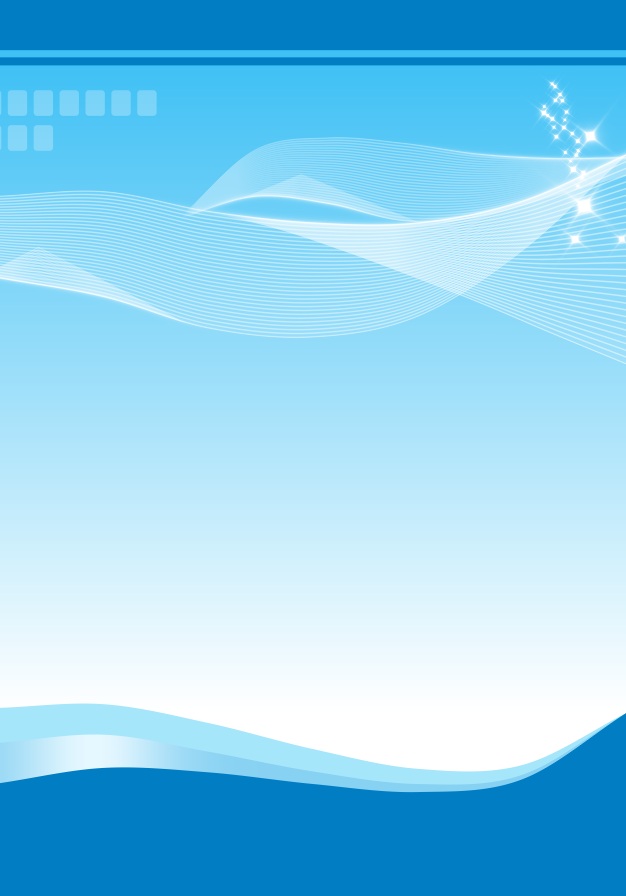
Give the GLSL for this background, as a WebGL 2 fragment shader.

```glsl
#version 300 es
precision highp float;
uniform vec2 u_resolution;
out vec4 outColor;

float hash(float n) { return fract(sin(n * 91.7) * 4375.5); }

// Smooth curve through seven evenly spaced heights, t in 0..1
float curve(float h[7], float t) {
  float s = clamp(t, 0.0, 1.0) * 6.0;
  int i = min(int(s), 5);
  float f = s - float(i);
  float b = h[i], c = h[i + 1];
  float a = i > 0 ? h[i - 1] : 2.0 * b - c;
  float d = i < 5 ? h[i + 2] : 2.0 * c - b;
  return b + 0.5 * f * (c - a + f * (2.0 * a - 5.0 * b + 4.0 * c - d + f * (3.0 * (b - c) + d - a)));
}

// Coverage of the area under an edge
float below(float y, float edge, float px) {
  return clamp((edge - y) / px + 0.5, 0.0, 1.0);
}

// Fine lines interpolated between two edges, over a faint fill
float mesh(float y, float top, float bottom, float count, float px) {
  float span = max(top - bottom, 0.001);
  float spacing = span / count;
  float width = max(0.16, px);
  float dist = abs(fract((top - y) / spacing + 0.5) - 0.5) * spacing;
  float line = 1.0 - smoothstep(0.0, width, dist);
  float density = min(width / spacing, 1.0);
  line = mix(density, line, smoothstep(0.8, 2.0, spacing / width));
  float inside = below(y, top + 0.08, px) * (1.0 - below(y, bottom - 0.08, px));
  return inside * (0.14 + 0.86 * line);
}

// Star with crossed rays, soft halo and bright core
float sparkle(vec2 d, float r) {
  float a = length(d) / r;
  vec2 e = abs(mat2(0.8, 0.6, -0.6, 0.8) * d) / r;
  float rays = exp(-e.x * 22.0 - e.y * 2.5) + exp(-e.y * 22.0 - e.x * 2.5);
  return rays + 0.9 * exp(-a * a * 45.0) + 0.3 * exp(-a * a * 7.0);
}

void main() {
  // One unit is a hundredth of the canvas height
  vec2 p = gl_FragCoord.xy / u_resolution.y * 100.0;
  float px = 100.0 / u_resolution.y;
  float x = p.x, y = p.y;
  float t = gl_FragCoord.x / u_resolution.x;
  vec3 deepBlue = vec3(0.005, 0.49, 0.77);
  vec3 skyBlue = vec3(0.25, 0.755, 0.96);
  vec3 white = vec3(1.0);

  // Sky fading to white
  vec3 color = mix(skyBlue, white, clamp((92.6 - y) / 72.0, 0.0, 1.0));

  // Two rows of rounded tiles
  vec2 cell = floor(vec2((x - 0.5) / 2.89, (90.45 - y) / 3.9));
  vec2 center = vec2(1.95 + 2.89 * cell.x, 88.5 - 3.9 * cell.y);
  vec2 q = abs(p - center) - vec2(0.7, 1.05);
  float tile = length(max(q, 0.0)) + min(max(q.x, q.y), 0.0) - 0.38;
  bool hasTile = cell.y == 0.0 ? cell.x < 6.0 : cell.y == 1.0 && cell.x < 2.0;
  if (hasTile) color = mix(color, white, 0.27 * below(tile, 0.0, px));

  // Rear ribbon with its inner fold
  float rear = (t - 0.288) / 0.712;
  float rearTop = curve(float[7](75.7, 83.2, 84.6, 84.0, 82.8, 82.3, 82.4), rear);
  float rearBottom = curve(float[7](75.7, 78.1, 77.3, 75.4, 75.8, 78.1, 80.5), rear);
  float onRear = smoothstep(0.0, 0.04, rear);
  color = mix(color, white, 0.36 * onRear * mesh(y, rearTop, rearBottom, 26.0, px));
  float rearFold = 80.5 - 0.41 * abs(x - 33.6);
  color = mix(color, white, 0.28 * onRear * mesh(y, rearFold, rearBottom, 14.0, px));
  float rim = exp(-abs(y - rearBottom) * 5.0) * smoothstep(0.0, 0.12, rear) * (1.0 - smoothstep(0.35, 0.52, rear));
  rim += exp(-abs(y - rearTop) * 6.0) * smoothstep(0.45, 0.8, rear);
  color = mix(color, white, 0.7 * rim);

  // Front ribbon, its fold and the fan spreading to the right
  float top = curve(float[7](78.1, 78.6, 76.4, 75.1, 75.1, 77.5, 82.7), t);
  float bottom = curve(float[7](69.0, 66.9, 63.4, 62.4, 64.7, 72.0, 82.7), t);
  color = mix(color, white, 0.5 * mesh(y, top, bottom, 30.0, px));
  float fold = 72.4 - 0.52 * abs(x - 4.3);
  color = mix(color, white, 0.35 * mesh(y, fold, bottom, 14.0, px));
  float fan = (t - 0.333) / 0.667;
  float fanBottom = curve(float[7](76.4, 74.5, 71.9, 69.0, 65.9, 62.6, 59.4), fan);
  color = mix(color, white, 0.55 * smoothstep(0.0, 0.15, fan) * mesh(y, top, fanBottom, 31.0, px));
  rim = exp(-abs(y - top) * 4.0) * smoothstep(0.2, 0.5, t);
  rim += exp(-abs(y - bottom) * 6.0) * (1.0 - smoothstep(0.15, 0.4, t));
  color = mix(color, white, min(0.75 * rim, 1.0));

  // Large sparkles, then a trail of small ones
  float light = 0.0;
  vec3 stars[5] = vec3[5](vec3(65.9, 84.8, 3.4), vec3(65.2, 77.0, 5.0), vec3(64.2, 73.3, 2.6),
                          vec3(60.7, 87.4, 1.6), vec3(69.4, 73.3, 2.0));
  for (int i = 0; i < 5; i++) light += sparkle(p - stars[i].xy, stars[i].z);
  for (float i = 0.0; i < 24.0; i++) {
    float k = i / 23.0;
    vec2 spot = vec2(61.0 + 4.0 * k + 2.4 * (hash(i + 1.0) - 0.5), 90.6 - 11.0 * k + hash(i + 40.0) - 0.5);
    light += 0.8 * sparkle(p - spot, 0.8 + 0.7 * hash(i + 80.0));
  }
  color = mix(color, white, min(light, 1.0));

  // Layered waves at the foot
  float paleEdge = curve(float[7](21.0, 21.4, 19.3, 16.4, 14.2, 14.6, 20.4), t);
  float midEdge = curve(float[7](17.1, 18.0, 16.1, 13.9, 12.5, 13.5, 20.4), t);
  float deepEdge = curve(float[7](12.6, 14.3, 13.8, 12.5, 11.6, 13.0, 20.4), t);
  float sheen = exp(-pow((x - 10.5) / 8.5, 2.0));
  vec3 midColor = mix(vec3(0.53, 0.82, 0.95), vec3(0.9, 0.97, 1.0), sheen);
  color = mix(color, vec3(0.65, 0.9, 0.98), below(y, paleEdge, px));
  color = mix(color, midColor, below(y, midEdge, px));
  color = mix(color, deepBlue, below(y, deepEdge, px));

  // Header bar with a bright stripe
  color = mix(deepBlue, color, below(y, 92.7, px));
  color = mix(color, skyBlue, below(abs(y - 94.0), 0.4, px));
  outColor = vec4(color, 1.0);
}
```
